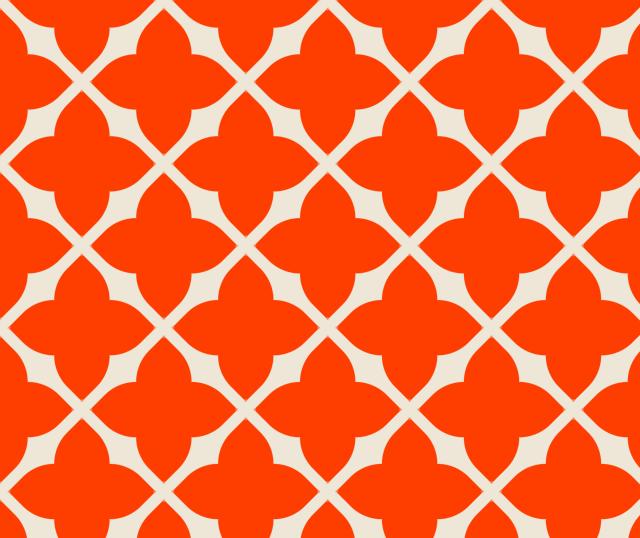
This pattern is drawn by a Shadertoy shader. Its source:

```glsl
// Folds one four-petal flower so that a single half petal remains
vec2 foldPetal(vec2 p) {
    p = abs(p);
    return p.x > p.y ? p : p.yx;
}

// Distance to the petal edge: flat base, round shoulder, straight 45 degree tip
float petalDistance(vec2 p) {
    float notch = 0.169, radius = 0.27;
    vec2 v = p - vec2(notch, notch - radius);
    if (v.x < 0.0) return v.y - radius;
    if (v.x > v.y) return dot(v, vec2(sqrt(0.5))) - radius;
    return length(v) - radius;
}

void mainImage(out vec4 fragColor, in vec2 fragCoord) {
    // One unit is one repeat, measured from the upper left corner
    float pixel = 3.906 / iResolution.x;
    vec2 p = (fragCoord - vec2(0.0, iResolution.y)) * pixel;

    // Two square lattices of flowers, offset by half a repeat
    float edge = 1.0, tip = 1.0;
    for (int i = 0; i < 2; i++) {
        vec2 cell = p + (i == 0 ? vec2(0.0, 0.5) : vec2(0.5, 0.0));
        vec2 petal = foldPetal(cell - round(cell));
        edge = min(edge, petalDistance(petal));
        tip = min(tip, length(petal - vec2(0.445, 0.0)));
    }

    vec3 orange = vec3(0.995, 0.24, 0.0);
    vec3 cream = vec3(0.935, 0.9, 0.84);
    vec3 color = mix(orange, cream, smoothstep(-0.75 * pixel, 0.75 * pixel, edge));

    // Faint pink bleed at the petal tips
    float bleed = 1.0 - smoothstep(0.003, 0.014, tip);
    color = mix(color, vec3(0.95, 0.66, 0.54), 0.6 * bleed);

    fragColor = vec4(color, 1.0);
}
```
